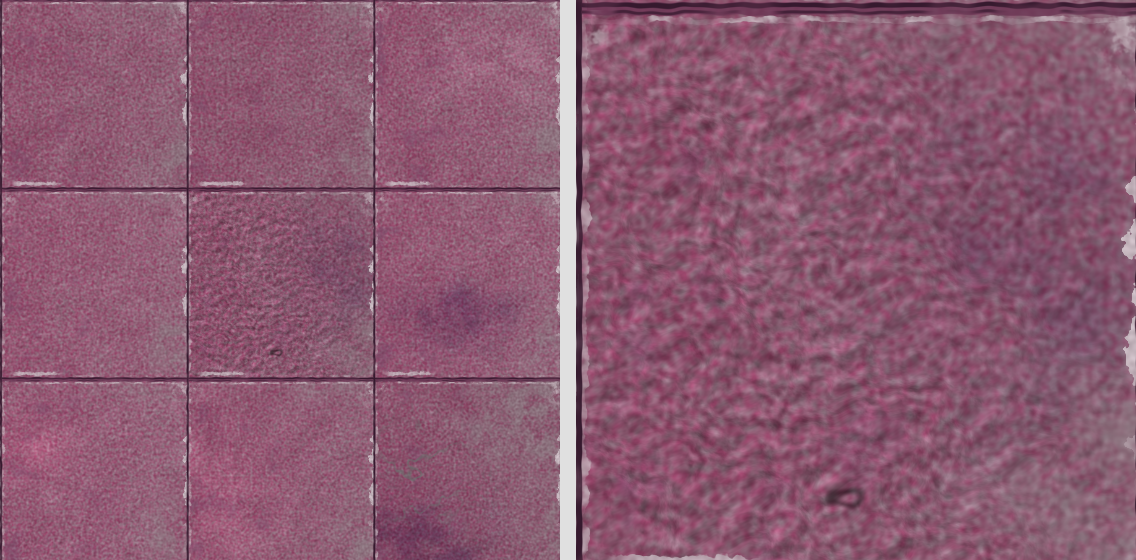
Left: the whole. Right: its middle third, enlarged.
Give the GLSL for this texture, as a WebGL 1 fragment shader.

```glsl
precision highp float;
// Worn plum-glazed tiles, three across and just under three down.
// A grid of tile cells carries speckled gradient noise, sparse chips along
// rims shared by every tile, dark joints, and stains that differ per tile.
uniform vec2 u_resolution;

vec2 gradientAt(vec2 cell) {
  vec3 q = fract(cell.xyx * vec3(0.1031, 0.1030, 0.0973));
  q += dot(q, q.yzx + 33.33);
  return fract((q.xx + q.yz) * q.zy) * 2.0 - 1.0;
}

// Gradient noise, roughly -1 to 1
float noise(vec2 x) {
  vec2 i = floor(x), f = fract(x);
  vec2 u = f * f * f * (f * (f * 6.0 - 15.0) + 10.0);
  vec2 e = vec2(1.0, 0.0);
  float low = mix(dot(gradientAt(i), f), dot(gradientAt(i + e), f - e), u.x);
  float high = mix(dot(gradientAt(i + e.yx), f - e.yx),
                   dot(gradientAt(i + 1.0), f - 1.0), u.x);
  return 1.5 * mix(low, high, u.y);
}

float fbm(vec2 x) {
  float sum = 0.0, amp = 0.6;
  for (int i = 0; i < 4; i++) {
    sum += amp * noise(x);
    x = mat2(1.6, 1.2, -1.2, 1.6) * x + 7.3;
    amp *= 0.55;
  }
  return sum;
}

// Soft-edged interval from a to b
float band(float x, float a, float b, float soft) {
  return smoothstep(a - soft, a + soft, x) * (1.0 - smoothstep(b - soft, b + soft, x));
}

// Coverage of a chip reaching the given depth in from a rim
float chip(float dist, float depth, float soft) {
  return 1.0 - smoothstep(-soft, soft, dist - depth);
}

float blot(vec2 p, vec2 center, vec2 radius) {
  vec2 d = (p - center) / radius;
  return exp(-dot(d, d));
}

float isTile(vec2 id, float column, float row) {
  return 1.0 - step(0.5, distance(id, vec2(column, row)));
}

void main() {
  vec2 uv = gl_FragCoord.xy / u_resolution;
  float soft = 2.5 / u_resolution.y;

  // Tile cells, counted from the upper left; p.y runs downward
  vec2 grid = vec2(uv.x * 3.0 - 0.005, (1.0 - uv.y) * 2.948);
  vec2 id = floor(grid), p = fract(grid);
  float mottle = fbm(uv * 14.0);
  float cloud = fbm(uv * 23.0 + 40.0);
  float fine = noise(uv * 75.0);

  // Speckled glaze, more crimson at the left and greyer at the right
  float speck = noise(uv * 215.0) + 0.75 * noise(uv * 135.0 + 31.0);
  float grey = 0.5 + 0.55 * speck + 0.25 * (p.x - 0.5) + 0.25 * mottle;
  vec3 color = mix(vec3(0.545, 0.25, 0.38), vec3(0.575, 0.455, 0.515), clamp(grey, 0.0, 1.0));
  color *= 1.0 + 0.13 * noise(uv * 180.0 + 17.0) + 0.09 * cloud + 0.04 * gradientAt(id + 9.0).x;
  color = mix(color, vec3(0.45, 0.28, 0.40), 0.5 * smoothstep(0.15, 0.7, cloud - mottle) * (1.0 - p.x));

  // Embossed relief, strong only on the middle tile
  float middle = isTile(id, 1.0, 1.0);
  float rough = 0.06 + 0.27 * middle * (1.0 - smoothstep(0.2, 1.0, p.x - 0.4 * p.y));
  vec2 ripple = uv * vec2(70.0, 95.0) + 1.5 * mottle;
  color *= 1.0 + rough * clamp(fbm(ripple) - fbm(ripple + vec2(0.3, -0.5)), -0.8, 0.8);
  float pit = length((p - vec2(0.48, 0.857)) / vec2(0.036, 0.018)) + 0.4 * fine;
  color *= 1.0 - 0.4 * middle * band(pit, 0.35, 0.9, 0.3);

  // Stains: pink bloom, pale haze, violet shade and grey film
  float corner = isTile(id, 2.0, 2.0);
  float bloom = isTile(id, 0.0, 2.0) * blot(p, vec2(0.17, 0.36), vec2(0.2, 0.15))
              + 0.6 * isTile(id, 1.0, 2.0) * blot(p, vec2(0.15, 0.6), vec2(0.35, 0.4));
  color += vec3(0.12, 0.05, 0.07) * bloom * clamp(0.8 + 1.6 * mottle, 0.0, 1.5);
  float haze = isTile(id, 2.0, 0.0) * blot(p, vec2(0.72, 0.35), vec2(0.45, 0.18));
  color += 0.06 * haze * clamp(0.8 + 1.5 * mottle, 0.0, 1.5);
  float shade = 0.7 * middle * blot(p, vec2(0.82, 0.4), vec2(0.25, 0.3))
              + isTile(id, 2.0, 1.0) * blot(p, vec2(0.45, 0.67), vec2(0.35, 0.16))
              + 1.3 * corner * blot(p, vec2(0.15, 0.9), vec2(0.4, 0.25));
  color = mix(color, color * vec3(0.78, 0.68, 0.82), clamp(shade * (0.7 + 1.8 * mottle), 0.0, 1.0));
  float film = corner * blot(p, vec2(0.82, 0.22), vec2(0.32, 0.25))
             + 0.8 * blot(p, vec2(0.96, 0.82), vec2(0.17, 0.2))
             + 0.6 * blot(p, vec2(0.85, 0.02), vec2(0.3, 0.08));
  color = mix(color, vec3(0.54, 0.47, 0.50) + 0.06 * speck,
              clamp(film * (0.45 + 2.0 * cloud), 0.0, 0.7));

  // Faint green veins on the lower right tile
  float vein = 1.0 - smoothstep(0.01, 0.045, abs(fbm(p * 2.6 + 4.0)));
  vein *= corner * blot(p, vec2(0.25, 0.5), vec2(0.25, 0.3));
  color = mix(color, vec3(0.38, 0.47, 0.43), 0.5 * vein);

  // Broken chips along the rims: nearly the same wear on every tile
  float chips = fbm(p * 21.0 + 5.0) + 0.3 * noise(uv * 60.0);
  float runs = noise(p * 6.0 + 2.0) + 0.5 * noise(uv * 19.0);
  vec2 far = 1.0 - p;
  float worn = smoothstep(-0.25, 0.45, chips + 0.4 * runs);
  float rim = chip(p.x, 0.014 + 0.016 * chips, soft) * (0.15 + 0.55 * worn);
  rim = max(rim, band(p.y + 0.01 * chips, 0.013, 0.023, soft) * (0.15 + 0.75 * worn));
  float side = chip(far.x, 0.009 + 0.045 * chips + 0.015 * runs, soft);
  rim = max(rim, side * band(p.y, 0.2, 0.75, 0.15));
  rim = max(rim, 0.3 * worn * chip(far.x, 0.025, 0.02));
  float strip = chip(abs(far.y - 0.033), 0.009 + 0.014 * chips, soft);
  rim = max(rim, 0.85 * strip * band(p.x, 0.07, 0.31, 0.04));
  rim = max(rim, 0.6 * worn * worn * band(far.y + 0.008 * chips, 0.018, 0.025, soft));
  float corners = blot(p, vec2(0.02), vec2(0.05, 0.08)) + blot(p, vec2(0.98, 0.03), vec2(0.05, 0.1));
  rim = max(rim, 0.75 * corners * smoothstep(-0.1, 0.25, chips));
  color = mix(color, vec3(0.76, 0.70, 0.73) + 0.09 * speck, clamp(rim, 0.0, 1.0));

  // Joints: one dark upright line, two dark level lines with plum between
  float level = p.y - step(0.5, p.y) + 0.004 * fine;
  float upright = p.x - step(0.5, p.x) + 0.003 * fine;
  color = mix(color, vec3(0.42, 0.21, 0.33), 0.8 * band(level, -0.013, 0.009, soft));
  float broken = smoothstep(-0.35, 0.25, noise(uv * 33.0) + 0.5 * fine);
  float line = max(band(level, -0.012, -0.004, soft) * (0.65 + 0.35 * broken),
                   0.75 * broken * band(level, 0.002, 0.007, soft));
  line = max(line, band(upright, -0.005, 0.006, soft) * (0.75 + 0.25 * broken));
  color = mix(color, vec3(0.21, 0.10, 0.18), clamp(line, 0.0, 1.0));

  gl_FragColor = vec4(clamp(color, 0.0, 1.0), 1.0);
}
```
